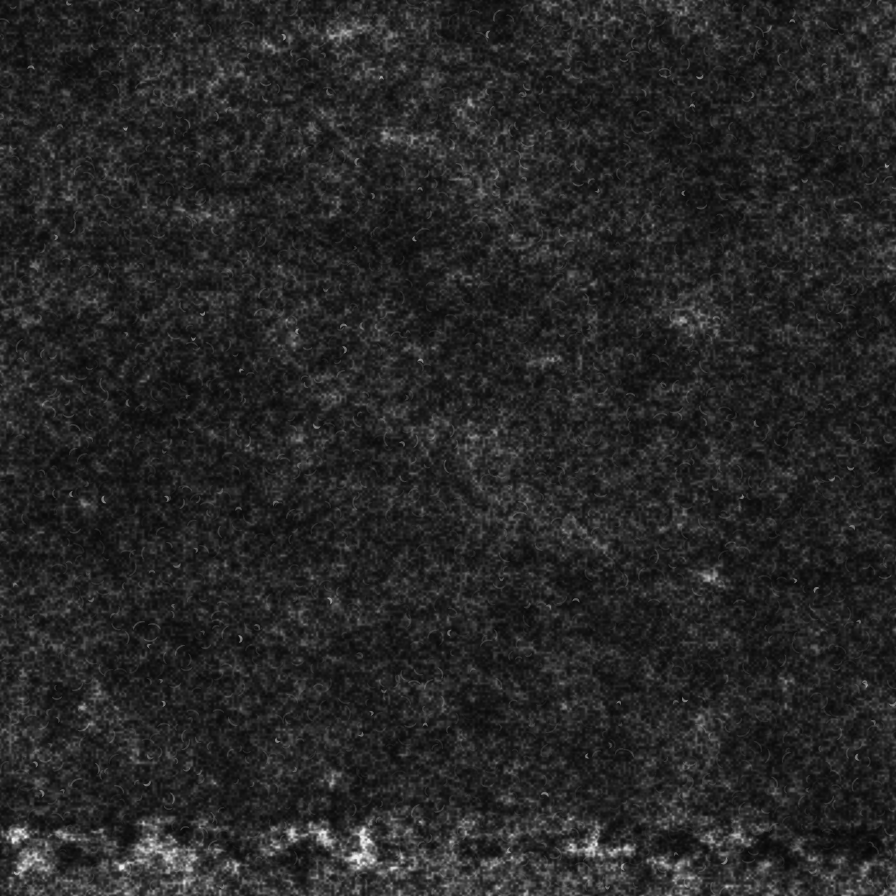
A Shadertoy shader for this texture:

```glsl
float hash(vec2 cell, float seed) {
    uvec2 q = uvec2(ivec2(cell) + 4096);
    uint h = q.x * 1597334677u ^ q.y * 3812015801u ^ uint(seed) * 2654435769u;
    h = (h ^ (h >> 15)) * 2246822519u;
    h = (h ^ (h >> 13)) * 3266489917u;
    return float((h ^ (h >> 16)) >> 8) / 16777216.0;
}

// Signed value noise in -1..1
float noise(vec2 p, float seed) {
    vec2 cell = floor(p);
    vec2 f = fract(p);
    f = f * f * (3.0 - 2.0 * f);
    float low = mix(hash(cell, seed), hash(cell + vec2(1, 0), seed), f.x);
    float high = mix(hash(cell + vec2(0, 1), seed), hash(cell + vec2(1, 1), seed), f.x);
    return 2.0 * mix(low, high, f.y) - 1.0;
}

float fbm(vec2 p, float seed) {
    float sum = 0.0;
    float weight = 0.55;
    for (int i = 0; i < 4; i++) {
        sum += weight * noise(p, seed + float(i));
        p = mat2(1.6, 1.2, -1.2, 1.6) * p + 7.3;
        weight *= 0.6;
    }
    return sum;
}

float segmentDistance(vec2 p, vec2 halfSpan) {
    float t = clamp(dot(p, halfSpan) / dot(halfSpan, halfSpan), -1.0, 1.0);
    return length(p - t * halfSpan);
}

// Short, slightly bent pale hairs, one candidate per cell
float fibres(vec2 uv, float count, float halfLength, float width, float share, float seed) {
    vec2 p = uv * count;
    vec2 home = floor(p);
    float light = 0.0;
    for (int y = -1; y <= 1; y++) {
        for (int x = -1; x <= 1; x++) {
            vec2 cell = home + vec2(x, y);
            vec2 center = cell + vec2(hash(cell, seed), hash(cell, seed + 1.0));
            float angle = 6.2832 * hash(cell, seed + 2.0);
            float size = halfLength * mix(0.3, 1.0, hash(cell, seed + 3.0));
            vec2 along = vec2(cos(angle), sin(angle));
            vec2 offset = (p - center) / count;
            float t = dot(offset, along) / size;
            offset += vec2(-along.y, along.x) * 0.35 * size * t * t;
            float d = segmentDistance(offset, along * size);
            float strength = hash(cell, seed + 4.0) * step(hash(cell, seed + 5.0), share);
            light = max(light, strength * (1.0 - smoothstep(0.2 * width, width, d)));
        }
    }
    return light;
}

// Logarithmic contrast of the felted grain
float grain(vec2 uv) {
    return 0.60 * noise(uv * 350.0, 1.0)
         + 0.54 * noise(uv * vec2(170.0, 195.0), 2.0)
         + 0.38 * noise(uv * vec2(80.0, 95.0), 3.0);
}

// Broad mottling with isolated dusty spots
float mottling(vec2 uv) {
    float clouds = 0.55 * fbm(uv * vec2(9.0, 12.0), 11.0);
    float dust = fbm(uv * vec2(19.0, 25.0), 21.0);
    return clouds + 0.25 * dust + 0.85 * smoothstep(0.42, 0.95, dust);
}

// Worn strip along the lower edge
float wornMask(vec2 uv) {
    float edge = 0.083 + 0.012 * fbm(uv * vec2(22.0, 30.0), 31.0);
    return 1.0 - smoothstep(edge - 0.009, edge + 0.009, uv.y);
}

float wornContrast(vec2 uv) {
    float flakes = fbm(uv * vec2(42.0, 58.0), 41.0);
    float drift = noise(uv * vec2(9.0, 14.0), 51.0);
    float lower = 1.0 - smoothstep(0.015, 0.05, uv.y);
    vec2 patchOffset = (uv - vec2(0.425, 0.05)) / vec2(0.05, 0.035);
    float palePatch = exp(-dot(patchOffset, patchOffset));
    float chipped = 1.9 * flakes + 0.35;
    float smoothHaze = 0.6 * flakes + 0.65;
    return mix(chipped, smoothHaze, lower) + 0.3 * drift + 0.7 * palePatch;
}

void mainImage(out vec4 fragColor, in vec2 fragCoord) {
    vec2 uv = fragCoord / iResolution.xy;
    float medianGrey = 0.118;
    float worn = wornMask(uv);

    // Multiply the layers by adding their logarithms
    float tone = grain(uv) + mix(mottling(uv), wornContrast(uv), worn);
    float grey = medianGrey * exp(tone);

    // Hairs and sparse bright specks
    float hairs = fibres(uv, 70.0, 0.007, 0.0016, 0.55, 61.0);
    float specks = fibres(uv, 38.0, 0.003, 0.0022, 0.14, 71.0);
    grey += 0.16 * hairs * (0.7 + 0.5 * noise(uv * 14.0, 81.0)) + 0.42 * specks;

    // Compress highlights and keep a soft black floor
    grey = 0.012 + grey / (1.0 + 0.25 * grey * grey);
    fragColor = vec4(vec3(min(grey, 0.92)), 1.0);
}
```
